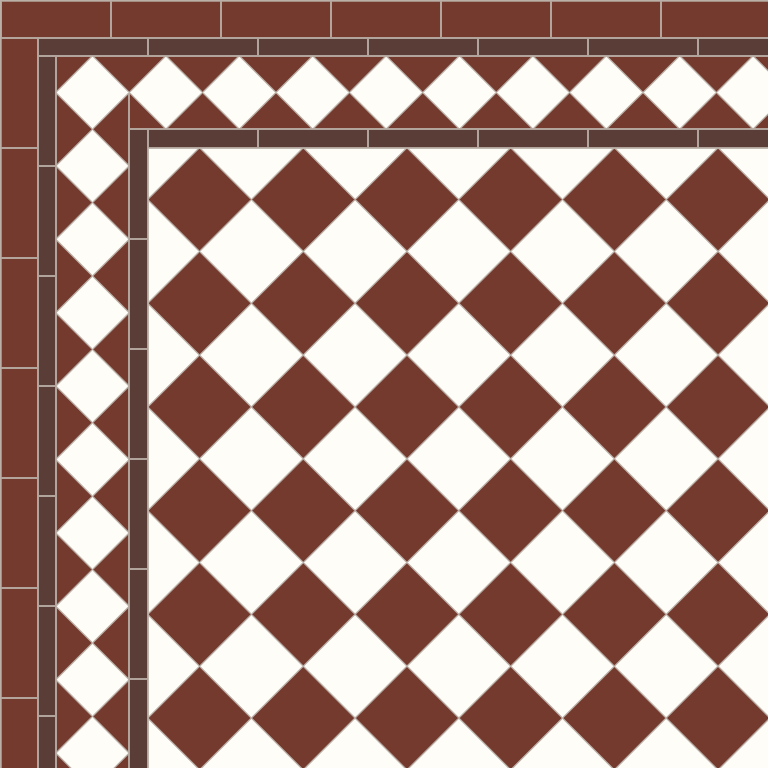
A Shadertoy shader for this pattern:

```glsl
// Corner of a tiled floor: diamond checkerboard inside brick and diamond borders.
#define SPAN 768.0          // design units across the canvas
#define BRICK_LENGTH 110.0
#define BRICK_EDGE 38.0     // inner limit of each border, from the corner
#define STRIP_EDGE 56.0
#define BAND_EDGE 129.0
#define FIELD_EDGE 148.0
#define BAND_PITCH 73.4
#define FIELD_PITCH 103.7
#define JOINT_WIDTH 1.8
#define SEAM_WIDTH 1.3

const vec3 TERRACOTTA = vec3(0.455, 0.227, 0.18);
const vec3 UMBER = vec3(0.35, 0.24, 0.21);
const vec3 IVORY = vec3(1.0, 0.992, 0.97);
const vec3 GROUT = vec3(0.73, 0.69, 0.66);

float pixelSize;

// Antialiased coverage of the side where d is negative.
float inside(float d) {
    return clamp(0.5 - d / pixelSize, 0.0, 1.0);
}

// Coverage of a line centred on d = 0.
float stroke(float d, float width) {
    return inside(d - 0.5 * width) - inside(d + 0.5 * width);
}

// Signed offset from the nearest multiple of the pitch.
float repeatOffset(float x, float pitch) {
    return x - pitch * round(x / pitch);
}

// Distance to a brick joint in an L-shaped course; q.y = 0 splits its two arms.
float jointDistance(vec2 q) {
    float along = q.y < 0.0 ? q.x : q.y;
    return min(abs(repeatOffset(along, BRICK_LENGTH)), abs(q.y));
}

// Signed distance to a diamond that spans one pitch.
float diamond(vec2 q, float pitch) {
    return (abs(q.x) + abs(q.y) - 0.5 * pitch) * 0.70711;
}

vec3 tile(float d, vec3 inner, vec3 outer) {
    vec3 color = mix(outer, inner, inside(d));
    return mix(color, GROUT, stroke(d, SEAM_WIDTH));
}

void mainImage(out vec4 fragColor, in vec2 fragCoord) {
    pixelSize = SPAN / iResolution.y;
    vec2 p = fragCoord / iResolution.y * SPAN;
    p.y = SPAN - p.y;                    // measure from the upper left corner
    float depth = min(p.x, p.y);
    float joint = 1e3;
    vec3 color;

    if (depth < BRICK_EDGE) {
        // Outer brick course
        color = TERRACOTTA;
        joint = jointDistance(p - vec2(1.0, BRICK_EDGE));
    } else if (depth < STRIP_EDGE) {
        // Dark outer strip
        color = UMBER;
        joint = jointDistance(p - vec2(BRICK_EDGE, STRIP_EDGE));
    } else if (depth < BAND_EDGE) {
        // Band of ivory diamonds, with a short joint at the corner
        vec2 q = p - 0.5 * (STRIP_EDGE + BAND_EDGE);
        float along = repeatOffset(max(q.x, q.y), BAND_PITCH);
        color = tile(diamond(vec2(along, min(q.x, q.y)), BAND_PITCH), IVORY, TERRACOTTA);
        if (q.y > 0.0) joint = abs(p.x - BAND_EDGE);
    } else if (depth < FIELD_EDGE) {
        // Dark inner strip
        color = UMBER;
        joint = jointDistance(p.yx - vec2(BAND_EDGE, FIELD_EDGE));
    } else {
        // Central checkerboard set on the diagonal
        vec2 q = p - FIELD_EDGE + 0.3 - 0.5 * FIELD_PITCH;
        q -= FIELD_PITCH * round(q / FIELD_PITCH);
        color = tile(diamond(q, FIELD_PITCH), TERRACOTTA, IVORY);
    }

    // Grout between the borders
    joint = min(joint, min(abs(depth - 0.8), abs(depth - BRICK_EDGE)));
    joint = min(joint, min(abs(depth - STRIP_EDGE), abs(depth - BAND_EDGE)));
    joint = min(joint, abs(depth - FIELD_EDGE));
    color = mix(color, GROUT, stroke(joint, JOINT_WIDTH));

    fragColor = vec4(color, 1.0);
}
```
